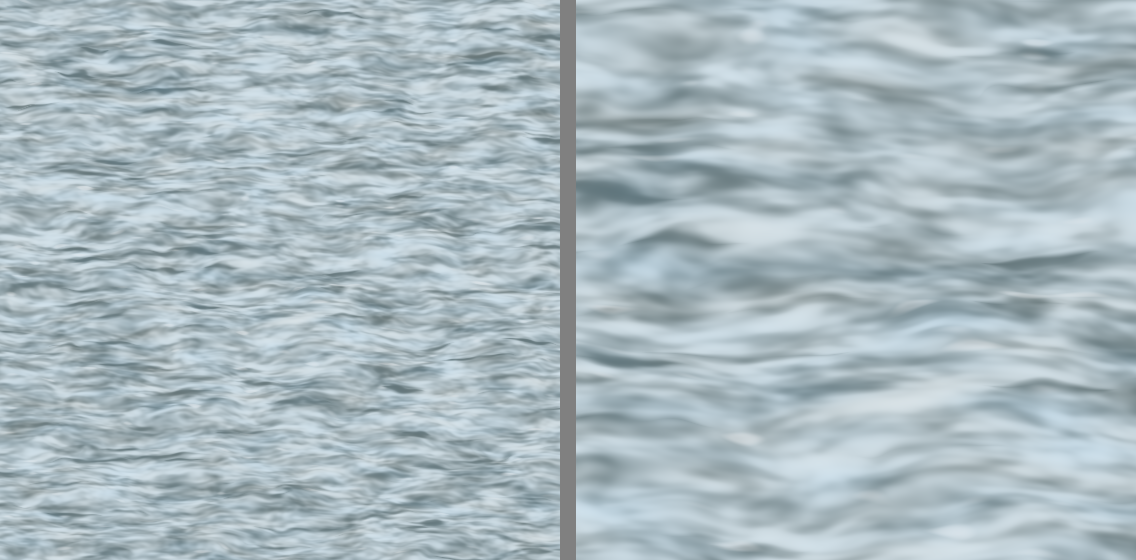
Left: the whole. Right: its middle third, enlarged.
Reproduce this texture procedurally as a WebGL 1 fragment shader.

```glsl
precision highp float;
// Draws rippled grey-blue open water with long flat wavelets and dark troughs.
uniform vec2 u_resolution;

vec2 hash2(vec2 cell) {
  vec3 q = fract(cell.xyx * vec3(0.1031, 0.1030, 0.0973));
  q += dot(q, q.yzx + 33.33);
  return fract((q.xx + q.yz) * q.zy);
}

float slopeAt(vec2 cell, vec2 offset) {
  return dot(hash2(cell) * 2.0 - 1.0, offset);
}

// Gradient noise, roughly -1 to 1
float noise(vec2 p) {
  vec2 i = floor(p), f = p - i;
  vec2 u = f * f * f * (f * (f * 6.0 - 15.0) + 10.0);
  vec2 e = vec2(1.0, 0.0);
  float low = mix(slopeAt(i, f), slopeAt(i + e, f - e), u.x);
  float high = mix(slopeAt(i + e.yx, f - e.yx), slopeAt(i + 1.0, f - 1.0), u.x);
  return 1.5 * mix(low, high, u.y);
}

// Horizontal streaks: noise stretched along a slightly tilted axis
float streaks(vec2 p, vec2 frequency, float tilt) {
  p.y += tilt * p.x;
  return noise(p * frequency + frequency.yx);
}

// Scattered lens-shaped troughs, crisper above than below
float troughs(vec2 p) {
  vec2 grid = vec2(7.0, 32.0);
  vec2 home = floor(p * grid);
  float shade = 0.0;
  for (int y = -1; y <= 1; y++) {
    for (int x = -1; x <= 1; x++) {
      vec2 cell = home + vec2(float(x), float(y));
      vec2 place = hash2(cell + 17.0);
      vec2 kind = hash2(cell + 71.0);
      vec2 shape = hash2(cell + 131.0);
      vec2 d = p - (cell + place) / grid;
      d.y -= d.x * (shape.x - 0.5) * 0.14;
      float along = d.x / mix(0.035, 0.085, kind.y * kind.y);
      float across = d.y / mix(0.006, 0.012, shape.y * shape.y);
      across *= across > 0.0 ? 1.3 : 0.9;
      float lens = smoothstep(0.0, 1.0, 1.0 - along * along - abs(across));
      float strength = smoothstep(0.3, 0.9, kind.x);
      shade = max(shade, lens * mix(0.35, 1.0, strength) * step(0.3, kind.x));
    }
  }
  return shade;
}

void main() {
  vec2 p = gl_FragCoord.xy / u_resolution.y;

  // Bend the surface so the streaks undulate
  vec2 w = p;
  w.y += 0.014 * noise(p * vec2(6.0, 13.0) + 5.0);
  w.y += 0.005 * noise(p * vec2(19.0, 36.0) + 40.0);
  w.x += 0.02 * noise(p * vec2(9.0, 28.0) + 80.0);

  // Wavelets from broad to fine
  float swell = streaks(w, vec2(3.0, 13.0), 0.05);
  float tone = 0.735 + 0.30 * swell;
  tone += 0.55 * streaks(w, vec2(8.0, 43.0), -0.06);
  tone += 0.60 * streaks(w, vec2(14.0, 76.0), 0.07);
  tone += 0.50 * streaks(w, vec2(30.0, 128.0), -0.03);
  tone += 0.26 * streaks(w, vec2(58.0, 190.0), 0.05);

  // Dark troughs with ragged edges
  vec2 ragged = w + vec2(0.0, 0.005) * noise(p * vec2(30.0, 70.0));
  tone -= 0.85 * troughs(ragged) * (0.9 - 0.4 * swell);

  // Small bright glints on a few crests
  float glint = smoothstep(0.45, 0.85, streaks(w, vec2(24.0, 100.0), 0.04));
  tone += 0.3 * glint;

  // Soft limits keep the range close to the sky reflection
  tone = tone > 0.9 ? 0.9 + 0.35 * (1.0 - exp((0.9 - tone) * 2.86)) : tone;
  tone = tone < 0.1 ? 0.1 - 0.35 * (1.0 - exp((tone - 0.1) * 2.86)) : tone;
  vec3 troughColor = vec3(0.46, 0.53, 0.55);
  vec3 crestColor = vec3(0.76, 0.82, 0.85);
  vec3 color = mix(troughColor, crestColor, tone);

  // Faint warm and cool tints
  color += vec3(0.022, 0.0, -0.018) * streaks(w, vec2(12.0, 55.0), 0.02);
  color += vec3(0.025, 0.008, 0.0) * glint;
  gl_FragColor = vec4(color, 1.0);
}
```
